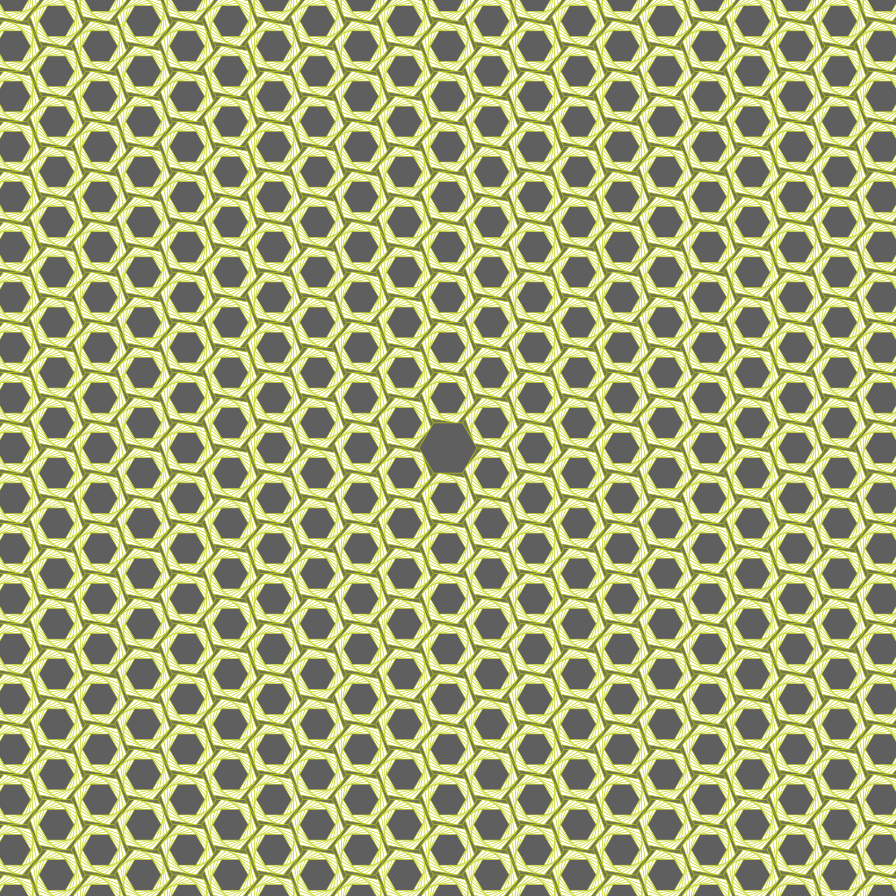
Give the GLSL for this pattern, as a WebGL 2 fragment shader.

```glsl
#version 300 es
precision highp float;
// Honeycomb of twisted hexagons: every cell nests hexagons, each turned a little
// and inscribed in the one before, down to a grey core. The middle cell is plain.
// Cells come from the nearest point of a triangular lattice, edges from distances.

#define ROWS 17.84          // cells down the canvas
#define STEPS 6             // inscribed hexagons per cell
#define TWIST 0.1745329     // clockwise turn per step, in radians
#define LINE_WIDTH 0.0007   // stroke width in canvas units
#define GREY vec3(0.373, 0.373, 0.373)
#define OLIVE vec3(0.445, 0.465, 0.315)
#define CREAM vec3(1.0, 1.0, 0.97)
#define LIME vec3(0.75, 0.81, 0.04)

uniform vec2 u_resolution;
out vec4 fragColor;

const float COS30 = 0.866025;

// Signed distance to the sides of a flat-topped hexagon
float hexDistance(vec2 p, float apothem) {
  p = abs(p);
  return max(p.y, COS30 * p.x + 0.5 * p.y) - apothem;
}

// Offset from the nearest cell centre, for cells of the given height
vec2 cellOffset(vec2 p, float pitch) {
  vec2 period = pitch * vec2(2.0 * COS30, 1.0);
  vec2 a = p - period * floor(p / period + 0.5);
  vec2 b = p - period * (floor(p / period) + 0.5);
  return dot(a, a) < dot(b, b) ? a : b;
}

// Share of a pixel that lies inside an edge
float inside(float d, float pixel) {
  return clamp(0.5 - d / pixel, 0.0, 1.0);
}

// Share of a pixel covered by a stroke, correct for hairlines too
float stroke(float d, float pixel) {
  float halfWidth = 0.5 * LINE_WIDTH;
  return inside(d - halfWidth, pixel) - inside(d + halfWidth, pixel);
}

void main() {
  float size = min(u_resolution.x, u_resolution.y);
  float pixel = 1.0 / size;
  vec2 p = (gl_FragCoord.xy - 0.5 * u_resolution) / size;

  float pitch = 1.0 / ROWS;
  vec2 q = cellOffset(p, pitch);
  bool isCentre = length(p - q) < 0.25 * pitch;

  // Outer cell and its border
  float apothem = 0.5 * pitch;
  vec3 color = isCentre ? GREY : OLIVE;
  color = mix(color, LIME, stroke(hexDistance(q, apothem), pixel));

  // Inscribed hexagons, each turned and shrunk to touch the last
  float shrink = COS30 / cos(radians(30.0) - TWIST);
  float c = cos(TWIST), s = sin(TWIST);
  int count = isCentre ? 0 : STEPS;
  for (int i = 1; i <= count; i++) {
    q = vec2(c * q.x - s * q.y, s * q.x + c * q.y);
    apothem *= shrink;
    float d = hexDistance(q, apothem);
    color = mix(color, i == STEPS ? GREY : CREAM, inside(d, pixel));
    color = mix(color, LIME, stroke(d, pixel));
  }

  fragColor = vec4(color, 1.0);
}
```
